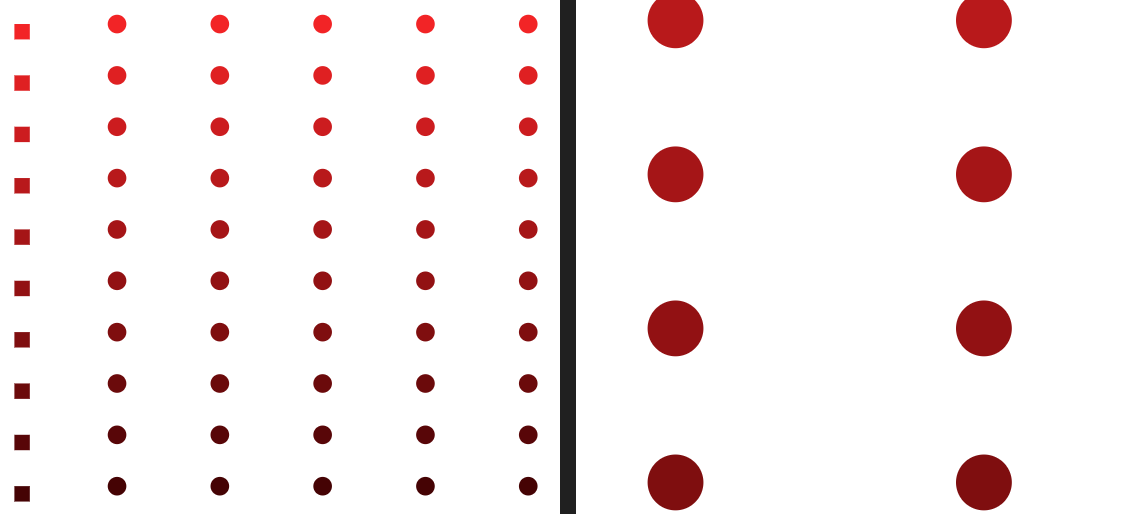
Left, the full canvas; right, a detail of the centre.
Reproduce this pattern procedurally as a WebGL 1 fragment shader.

```glsl
precision highp float;
// Ten rows of dots led by a column of squares, fading from bright to dark red.

uniform vec2 u_resolution;

const float ROWS = 10.0;
const float DOT_COLUMNS = 5.0;
const vec2 PITCH = vec2(0.2, 0.0999);
const vec2 FIRST_DOT = vec2(0.2277, 0.0468);
const vec2 FIRST_SQUARE = vec2(0.0430, 0.0617);
const float DOT_RADIUS = 0.0181;
const float SQUARE_HALF = 0.0150;

const vec3 PAPER = vec3(1.0);
const vec3 BRIGHT_RED = vec3(0.95, 0.14, 0.15);
const vec3 DARK_RED = vec3(0.27, 0.01, 0.015);

// Index of the nearest cell in a grid of limited size
vec2 nearestCell(vec2 p, vec2 first, vec2 count) {
  return clamp(floor((p - first) / PITCH + 0.5), vec2(0.0), count - 1.0);
}

float circleDistance(vec2 p, float radius) {
  return length(p) - radius;
}

float squareDistance(vec2 p, float halfSide) {
  vec2 d = abs(p) - halfSide;
  return length(max(d, 0.0)) + min(max(d.x, d.y), 0.0);
}

float coverage(float dist, float pixel) {
  return clamp(0.5 - dist / pixel, 0.0, 1.0);
}

vec3 rowColor(float row) {
  return mix(BRIGHT_RED, DARK_RED, row / (ROWS - 1.0));
}

void main() {
  // Canvas height is one unit, measured down from the top
  float pixel = 1.0 / u_resolution.y;
  vec2 p = vec2(gl_FragCoord.x, u_resolution.y - gl_FragCoord.y) * pixel;

  // Grid of dots
  vec2 dotCell = nearestCell(p, FIRST_DOT, vec2(DOT_COLUMNS, ROWS));
  vec2 dotOffset = p - FIRST_DOT - dotCell * PITCH;
  float dotMask = coverage(circleDistance(dotOffset, DOT_RADIUS), pixel);

  // Single column of squares
  vec2 squareCell = nearestCell(p, FIRST_SQUARE, vec2(1.0, ROWS));
  vec2 squareOffset = p - FIRST_SQUARE - squareCell * PITCH;
  float squareMask = coverage(squareDistance(squareOffset, SQUARE_HALF), pixel);

  vec3 color = mix(PAPER, rowColor(dotCell.y), dotMask);
  color = mix(color, rowColor(squareCell.y), squareMask);
  gl_FragColor = vec4(color, 1.0);
}
```
